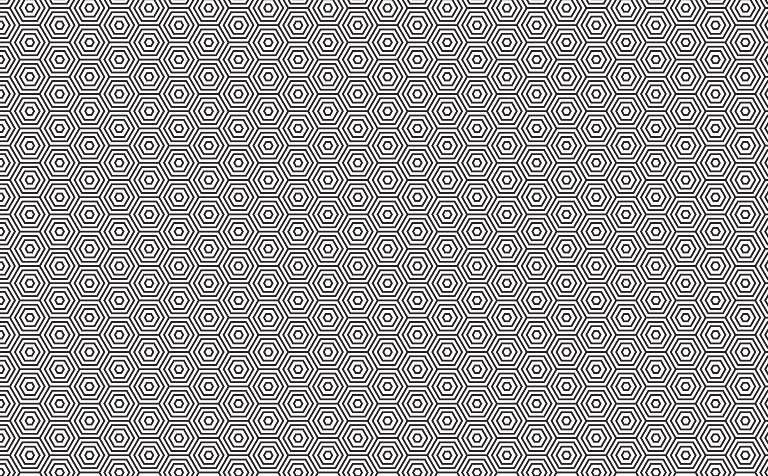
Give the GLSL for this pattern, as a WebGL 2 fragment shader.

```glsl
#version 300 es
precision highp float;

#define COLUMNS 25.76            // hexagon columns across the canvas
#define ROWS 13.835              // hexagons down each column
#define PHASE vec2(0.0, 0.103)   // lattice shift, in hexagon heights
#define RINGS 4.0                // outlines per hexagon, shared border included
#define CORE_RING 0.86           // innermost outline, in ring spacings
#define LINE_WIDTH 0.42          // share of the ring spacing
#define EDGE_SOFTNESS 0.72       // width of the smoothed edge, in pixels
#define INK vec3(0.130, 0.112, 0.115)
#define PAPER vec3(1.0)

uniform vec2 u_resolution;
out vec4 fragColor;

const float SQRT3 = 1.7320508;

// Distance from the centre of a flat-topped hexagon, measured across its sides
float hexDistance(vec2 p) {
    p = abs(p);
    return max(p.y, dot(p, vec2(0.5 * SQRT3, 0.5)));
}

// Distance to the nearest centre of the staggered lattice; 0.5 on the borders
float latticeDistance(vec2 p) {
    vec2 cell = vec2(SQRT3, 1.0);
    vec2 evenColumn = p - cell * round(p / cell);
    vec2 shifted = p - 0.5 * cell;
    vec2 oddColumn = shifted - cell * round(shifted / cell);
    return min(hexDistance(evenColumn), hexDistance(oddColumn));
}

void main() {
    // One unit is the height of a hexagon
    vec2 scale = vec2(COLUMNS * 0.5 * SQRT3, ROWS);
    vec2 p = gl_FragCoord.xy / u_resolution * scale - PHASE;

    // Outer outlines lie on whole ring numbers; the core is slightly smaller
    float ring = 2.0 * RINGS * latticeDistance(p);
    float toOuter = abs(ring - max(round(ring), 2.0));
    float toLine = min(toOuter, abs(ring - CORE_RING));

    // Pixel coverage of the line
    float edge = EDGE_SOFTNESS * 2.0 * RINGS * ROWS / u_resolution.y;
    float coverage = clamp(0.5 + (0.5 * LINE_WIDTH - toLine) / edge, 0.0, 1.0);

    fragColor = vec4(mix(PAPER, INK, coverage), 1.0);
}
```
